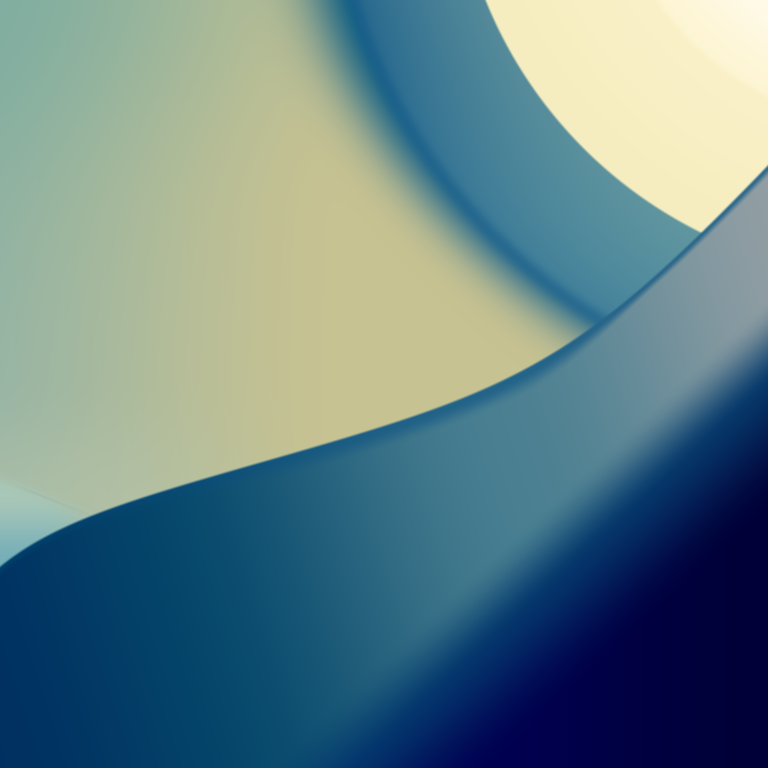
Give the GLSL for this background, as a WebGL 1 fragment shader.

```glsl
precision highp float;
// Abstract paper-like curves: a pale disc inside a blue ring over a sand backdrop,
// crossed by a blue wave whose lower right side falls into deep navy shadow.
// Built from circle distances, one smooth height curve and layered gradients.
uniform vec2 u_resolution;

const vec2 DISC_CENTER = vec2(1.170, 1.217);
const float CORE_RADIUS = 0.382;
const float DISC_RADIUS = 0.580;
const float RING_RADIUS = 0.744;
const float EDGE_SOFTNESS = 0.0012;

// Antialiased coverage, 1 where the signed distance is negative
float inside(float dist, float blur) {
  return 1.0 - smoothstep(-blur, blur, dist);
}

// Height of the wave crest (x) and its slope (y)
vec2 waveCrest(float x) {
  float fall = exp(-x / 0.08);
  float rise = exp((x - 0.75) / 0.09);
  float height = 0.262 + 0.27 * x + 0.044 * (1.0 - fall) + 0.0735 * log(1.0 + rise);
  float slope = 0.27 + 0.55 * fall + 0.817 * rise / (1.0 + rise);
  return vec2(height, slope);
}

// Sand gradient, cooler toward the left and the top
vec3 backdrop(vec2 p) {
  vec3 mist = mix(vec3(0.57, 0.70, 0.65), vec3(0.50, 0.68, 0.63), smoothstep(0.5, 1.0, p.y));
  vec3 sand = vec3(0.78, 0.76, 0.57);
  float warmth = smoothstep(-0.13, 0.47, p.x - 0.09 * smoothstep(0.7, 1.05, p.y));
  vec3 color = mix(mist, sand, warmth);
  float haze = smoothstep(0.52, 0.34, p.y) * (1.0 - smoothstep(0.1, 0.45, p.x));
  return mix(color, vec3(0.72, 0.77, 0.67), 0.5 * haze);
}

// Pale sliver with a faint crease at the far left
vec3 addSliver(vec3 color, vec2 p, float blur) {
  float crease = p.y - (0.376 - 0.40 * p.x);
  float fade = 1.0 - smoothstep(0.05, 0.17, p.x);
  vec3 sliver = mix(vec3(0.45, 0.68, 0.72), vec3(0.66, 0.78, 0.72), smoothstep(0.26, 0.36, p.y));
  color = mix(color, sliver, smoothstep(0.015, -0.015, crease) * fade);
  float line = inside(abs(crease) - 0.0006, blur) * smoothstep(0.0, 0.06, p.x);
  return mix(color, vec3(0.48, 0.62, 0.62), 0.3 * line * fade);
}

// Broad shadow outside the ring, then the ring with a soft dark outer seam
vec3 addRing(vec3 color, vec2 p, float radius) {
  float gap = radius - RING_RADIUS;
  float along = smoothstep(0.58, 1.0, p.y);
  float spread = mix(0.050, 0.068, along);
  float reach = max(gap + 0.012, 0.0) / spread;
  float shade = exp(-reach * reach);
  vec3 shadow = mix(vec3(0.17, 0.43, 0.55), vec3(0.06, 0.37, 0.51), along);
  color = mix(color, shadow, shade);

  float across = clamp((RING_RADIUS - radius) / (RING_RADIUS - DISC_RADIUS), 0.0, 1.0);
  vec3 outer = mix(vec3(0.24, 0.49, 0.60), vec3(0.13, 0.39, 0.55), along);
  vec3 inner = mix(vec3(0.39, 0.60, 0.63), vec3(0.33, 0.54, 0.60), along);
  vec3 ring = mix(outer, inner, pow(across, 0.75));
  color = mix(color, ring, smoothstep(0.014, -0.016, gap));
  float seam = exp(-gap * gap / 0.00012);
  return mix(color, vec3(0.09, 0.36, 0.55), 0.45 * seam);
}

// Cream disc with a paler core
vec3 addDisc(vec3 color, float radius, float blur) {
  vec3 cream = mix(vec3(0.98, 0.94, 0.78), vec3(0.96, 0.93, 0.75),
                   smoothstep(CORE_RADIUS, DISC_RADIUS, radius));
  vec3 core = mix(vec3(1.0, 0.98, 0.91), vec3(0.99, 0.96, 0.83),
                  smoothstep(0.27, CORE_RADIUS, radius));
  color = mix(color, cream, inside(radius - DISC_RADIUS, blur));
  return mix(color, core, inside(radius - CORE_RADIUS, 0.004 + blur));
}

// Wave surface: navy at lower left, steel blue and grey at upper right
vec3 waveSurface(vec2 p, float depth) {
  float t = p.x + 0.32 * p.y;
  vec3 color = mix(vec3(0.0, 0.19, 0.38), vec3(0.02, 0.28, 0.42), smoothstep(0.0, 0.38, t));
  color = mix(color, vec3(0.29, 0.50, 0.57), smoothstep(0.28, 0.82, t));
  color = mix(color, vec3(0.57, 0.62, 0.64), smoothstep(0.78, 1.27, t));

  // Dark rim hanging under the crest, thinner at both ends
  float middle = smoothstep(0.0, 0.45, p.x) * (1.0 - smoothstep(0.68, 0.86, p.x));
  float width = mix(0.011, 0.030, middle);
  float rim = 1.0 - smoothstep(0.15 * width, width, depth);
  vec3 rimColor = mix(vec3(0.0, 0.25, 0.42), vec3(0.11, 0.37, 0.53), smoothstep(0.0, 0.6, p.x));
  return mix(color, rimColor, 0.85 * rim);
}

// Diagonal fold sinking from blue to near-black navy
vec3 addFold(vec3 color, vec2 p) {
  float depth = (0.93 * (p.x - 0.43) - p.y) / 1.366;
  vec3 blue = mix(vec3(0.0, 0.22, 0.44), vec3(0.03, 0.24, 0.43), p.x);
  vec3 navy = mix(vec3(0.0, 0.0, 0.32), vec3(0.0, 0.0, 0.22), smoothstep(0.6, 1.0, p.x));
  color = mix(color, blue, smoothstep(-0.060, 0.026, depth));
  return mix(color, navy, smoothstep(-0.010, 0.145, depth));
}

void main() {
  vec2 p = gl_FragCoord.xy / u_resolution;
  float pixel = 0.8 / min(u_resolution.x, u_resolution.y);
  float blur = pixel + EDGE_SOFTNESS;
  float radius = distance(p, DISC_CENTER);

  vec3 color = addSliver(backdrop(p), p, blur);
  color = addRing(color, p, radius);
  color = addDisc(color, radius, blur);

  vec2 crest = waveCrest(p.x);
  float height = (p.y - crest.x) / sqrt(1.0 + crest.y * crest.y);
  vec3 wave = addFold(waveSurface(p, -height), p);
  gl_FragColor = vec4(mix(color, wave, inside(height, blur)), 1.0);
}
```
